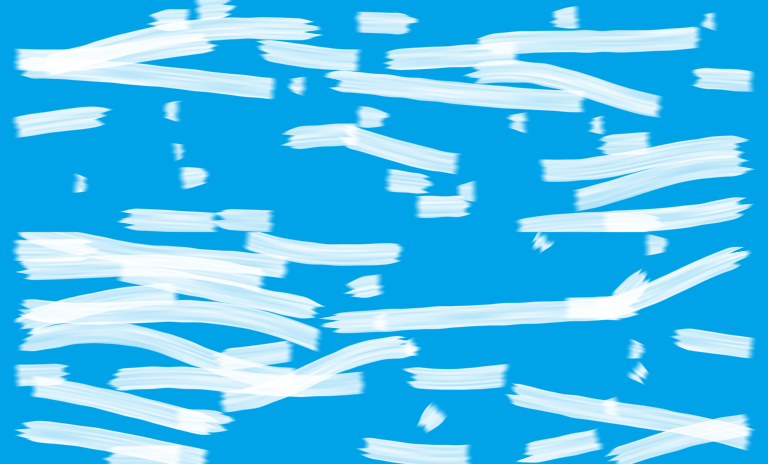
Reproduce this texture procedurally as a WebGL 2 fragment shader.

```glsl
#version 300 es
precision highp float;
// Translucent white dry-brush strokes scattered in two bands on a flat blue ground.

#define GROUND vec3(0.0, 0.64, 0.91)
#define PAINT vec3(1.0)
#define ROWS 14
#define COLUMNS 5
#define HALF_WIDTH 0.0235
#define SHORTEST 0.025
#define LONGEST 0.345
#define BEND 0.034
#define TILT 0.36
#define STEEP_SHARE 0.35
#define FIBRES 230.0
#define OPACITY vec2(0.66, 0.99)

uniform vec2 u_resolution;
out vec4 fragColor;

vec4 hash4(vec2 p) {
  vec4 q = fract(p.xyxy * vec4(0.1031, 0.1030, 0.0973, 0.1099));
  q += dot(q, q.wzxy + 33.33);
  return fract((q.xxyz + q.yzzw) * q.zywx);
}

float noise(vec2 p) {
  vec2 cell = floor(p), f = fract(p);
  f = f * f * (3.0 - 2.0 * f);
  float low = mix(hash4(cell).x, hash4(cell + vec2(1, 0)).x, f.x);
  float high = mix(hash4(cell + vec2(0, 1)).x, hash4(cell + vec2(1, 1)).x, f.x);
  return mix(low, high, f.y);
}

// Paint opacity in stroke space: q.x runs along the stroke, q.y across it.
float brush(vec2 q, float halfLength, float seed, float pixel) {
  float fromStart = q.x + halfLength;
  float toEnd = halfLength - q.x;

  // Sides: slightly uneven, narrowing toward the start
  float width = HALF_WIDTH * (0.93 + 0.12 * noise(vec2(q.x * 28.0, seed)));
  width *= mix(0.55, 1.0, smoothstep(0.0, 0.06, fromStart));
  float sides = 1.0 - smoothstep(-pixel, pixel, abs(q.y) - width);

  // Ends: split bristles at the start, a blunt soft lift at the finish
  float bristle = noise(vec2(seed, q.y * 170.0 + 50.0));
  float ragged = min(0.045, halfLength * 0.6) * bristle;
  float ends = smoothstep(0.0, 0.018, fromStart - ragged)
             * smoothstep(0.0, 0.022, toEnd - 0.01 * bristle);

  // Streaks drawn out along the stroke
  float fine = noise(vec2(q.x * 9.0 + seed, q.y * FIBRES + 90.0));
  float broad = noise(vec2(q.x * 5.0 + seed, q.y * FIBRES * 0.4 + 40.0));
  return sides * ends * mix(OPACITY.x, OPACITY.y, mix(fine, broad, 0.35));
}

void main() {
  vec2 p = gl_FragCoord.xy / u_resolution.y;
  float aspect = u_resolution.x / u_resolution.y;
  float pixel = 0.8 / u_resolution.y;
  float bare = 1.0;

  for (int row = 0; row < ROWS; row++) {
    bool upper = 2 * row >= ROWS;

    // Each band is trimmed straight along the middle
    float side = upper ? p.y - 0.5 : 0.5 - p.y;
    float trim = smoothstep(-pixel, pixel, side);
    if (trim <= 0.0) continue;

    for (int column = 0; column < COLUMNS; column++) {
      vec2 id = vec2(column, row);
      vec4 place = hash4(id + 17.0);
      vec4 form = hash4(id * 1.7 + 61.0);

      // Length and position, kept inside the left and right borders
      float halfLength = mix(SHORTEST, LONGEST, place.z * place.z);
      float stagger = (mod(id.y, 2.0) - 0.5) * 0.5;
      vec2 center = (id + 0.5 + (place.xy - 0.5) * vec2(0.9, 0.6) + vec2(stagger, 0.0))
                  / vec2(COLUMNS, ROWS) * vec2(aspect, 1.0);
      center.x = clamp(center.x, halfLength + 0.02, aspect - halfLength - 0.02);

      vec2 q = p - center;
      if (dot(q, q) > pow(halfLength + 0.08, 2.0)) continue;

      // Direction: near level, with some steep short dabs in the lower band
      float angle = (form.x - 0.5) * TILT * (upper ? 0.8 : 1.3);
      if (!upper && halfLength < 0.1 && form.y < STEEP_SHARE) {
        angle = mix(0.5, 1.2, form.x) * (form.z < 0.3 ? -1.0 : 1.0);
      }
      float c = cos(angle), s = sin(angle);
      q = vec2(c * q.x + s * q.y, c * q.y - s * q.x);

      // Wavy spine, with the offset divided by its slope to keep the width even
      float rate = mix(6.0, 11.0, form.z);
      float amount = BEND * form.w * smoothstep(0.03, 0.2, halfLength);
      float phase = rate * q.x + 6.2832 * form.y;
      float slope = amount * rate * cos(phase);
      q.y = (q.y - amount * sin(phase)) / sqrt(1.0 + slope * slope);
      if (place.w < 0.4) q.x = -q.x;

      float seed = 5.0 + 90.0 * place.w + 7.0 * id.x;
      bare *= 1.0 - trim * brush(q, halfLength, seed, pixel);
    }
  }

  fragColor = vec4(mix(PAINT, GROUND, bare), 1.0);
}
```
